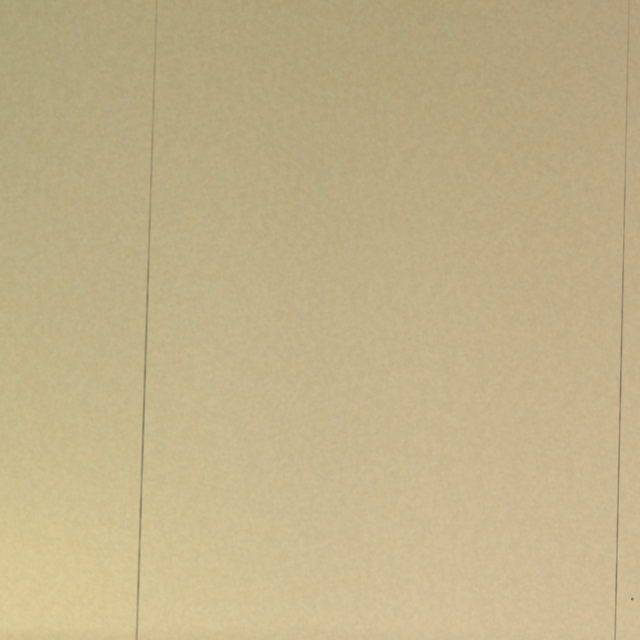
Reproduce this texture procedurally as a three.js fragment shader.

```glsl
// Beige wall panels with thin leaning seams, a soft vertical glow and fine mottled grain
varying vec2 vUv;

float hash(vec2 p) {
  return fract(sin(dot(p, vec2(127.1, 311.7))) * 43758.5453);
}

float noise(vec2 p) {
  vec2 cell = floor(p);
  vec2 f = fract(p);
  f = f * f * (3.0 - 2.0 * f);
  return mix(mix(hash(cell), hash(cell + vec2(1.0, 0.0)), f.x),
             mix(hash(cell + vec2(0.0, 1.0)), hash(cell + vec2(1.0, 1.0)), f.x), f.y);
}

// Layered noise centred on zero, each layer turned to hide the lattice
float grain(vec2 p) {
  float sum = 0.0;
  float weight = 0.5;
  for (int i = 0; i < 3; i++) {
    p = mat2(0.8, 0.6, -0.6, 0.8) * p * 1.6 + 17.3;
    sum += weight * (noise(p) - 0.5);
    weight *= 0.7;
  }
  return sum;
}

void main() {
  vec2 uv = vUv;

  // Light falls from the bottom, yellower at the left and pinker at the right
  vec3 topColor = mix(vec3(0.675, 0.635, 0.475), vec3(0.705, 0.635, 0.495), uv.x);
  vec3 bottomColor = mix(vec3(0.845, 0.785, 0.605), vec3(0.825, 0.75, 0.605), uv.x);
  vec3 color = mix(bottomColor, topColor, pow(uv.y, 0.85));
  vec2 glow = (uv - vec2(0.03, 0.1)) / vec2(0.2, 0.13);
  color += vec3(0.03, 0.025, 0.0) * exp(-dot(glow, glow));
  color -= 0.04 * (1.0 - smoothstep(0.0, 0.025, uv.y)) * (1.0 - 0.8 * uv.x);

  // Broad blotches, then fine brightness and colour grain
  color += 0.014 * (noise(uv * vec2(6.0, 4.0)) - 0.5);
  color += 0.05 * grain(uv * 110.0);
  color += vec3(0.022, -0.006, -0.022) * grain(uv * 60.0 + 40.0);

  // Panel coordinate: seams lean and converge slightly towards the top
  float panelWidth = 0.7475 - 0.0095 * uv.y;
  float panel = (uv.x - 0.2135 - 0.0315 * uv.y) / panelWidth;
  float seamId = floor(panel + 0.5);
  float seamDistance = abs(panel - seamId) * panelWidth;
  float seam = 1.0 - smoothstep(0.0, mix(0.0032, 0.0025, seamId), seamDistance);

  // Seams fade and break up towards the top
  float wear = 0.75 + 0.5 * noise(vec2(seamId * 9.0, uv.y * 60.0));
  float strength = mix(0.26, 0.09, smoothstep(0.35, 0.95, uv.y)) * wear;
  color *= 1.0 - seam * strength;

  // Small dark fleck near the lower right corner
  float fleck = 1.0 - smoothstep(0.001, 0.0032, length(uv - vec2(0.988, 0.064)));
  color *= 1.0 - 0.4 * fleck;

  gl_FragColor = vec4(color, 1.0);
}
```
